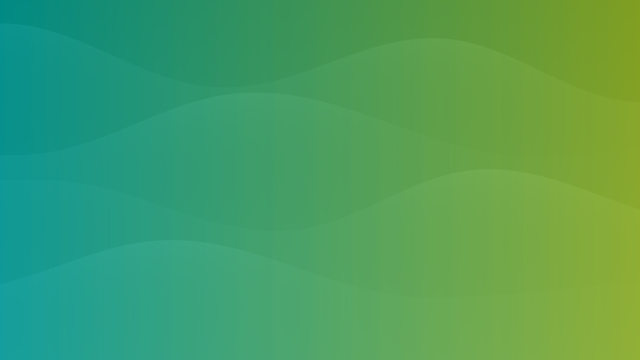
This background is drawn by a Shadertoy shader. Its source:

```glsl
float hash(float n) {
    n = fract(n * 0.1031);
    n *= n + 33.33;
    return fract(n * (n + n));
}

float columnNoise(float x) {
    float cell = floor(x);
    return mix(hash(cell), hash(cell + 1.0), smoothstep(0.0, 1.0, x - cell)) - 0.5;
}

// Cosine ease between two neighbouring turning points
float ease(float x, vec2 a, vec2 b) {
    float t = clamp((x - a.x) / (b.x - a.x), 0.0, 1.0);
    return mix(a.y, b.y, 0.5 - 0.5 * cos(3.14159 * t));
}

float waveHeight(float x, vec2 a, vec2 b, vec2 c, vec2 d) {
    return x < b.x ? ease(x, a, b) : x < c.x ? ease(x, b, c) : ease(x, c, d);
}

// Light added below a wave, strongest at its crest; strength runs left to right
float waveLight(vec2 uv, float height, float crest, vec2 strength) {
    float soft = 0.75 / iResolution.y;
    float inside = smoothstep(-soft, soft, height - uv.y);
    float fade = exp(-8.0 * max(crest - uv.y, 0.0));
    return inside * mix(strength.x, strength.y, uv.x) * (0.008 + 0.025 * fade);
}

void mainImage(out vec4 fragColor, in vec2 fragCoord) {
    vec2 uv = fragCoord / iResolution.xy;

    // Teal to olive backdrop
    vec3 color = mix(vec3(0.0, 0.54, 0.52), vec3(0.50, 0.62, 0.13), uv.x);

    // Four translucent waves, top to bottom
    float top = waveHeight(uv.x, vec2(0.0, 0.935), vec2(0.352, 0.757), vec2(0.677, 0.894), vec2(1.009, 0.715));
    float upper = waveHeight(uv.x, vec2(0.026, 0.569), vec2(0.397, 0.743), vec2(0.833, 0.565), vec2(1.25, 0.65));
    float lower = waveHeight(uv.x, vec2(0.065, 0.5), vec2(0.436, 0.359), vec2(0.762, 0.53), vec2(1.12, 0.38));
    float bottom = waveHeight(uv.x, vec2(-0.078, 0.194), vec2(0.267, 0.333), vec2(0.67, 0.174), vec2(1.12, 0.225));

    float light = 0.045 * (1.0 - uv.y);
    light += waveLight(uv, top, 0.93, vec2(1.0, 1.5));
    light += waveLight(uv, upper, 0.74, vec2(1.5, 0.1));
    light += waveLight(uv, lower, 0.53, vec2(0.4, 1.2));
    light += waveLight(uv, bottom, 0.33, vec2(1.2, 0.2));
    color += light * vec3(1.0, 1.0, 1.2);

    // Faint vertical streaks
    color += 0.008 * columnNoise(uv.x * 90.0) * vec3(1.0, 0.4, -1.0);

    fragColor = vec4(clamp(color, 0.0, 1.0), 1.0);
}
```
